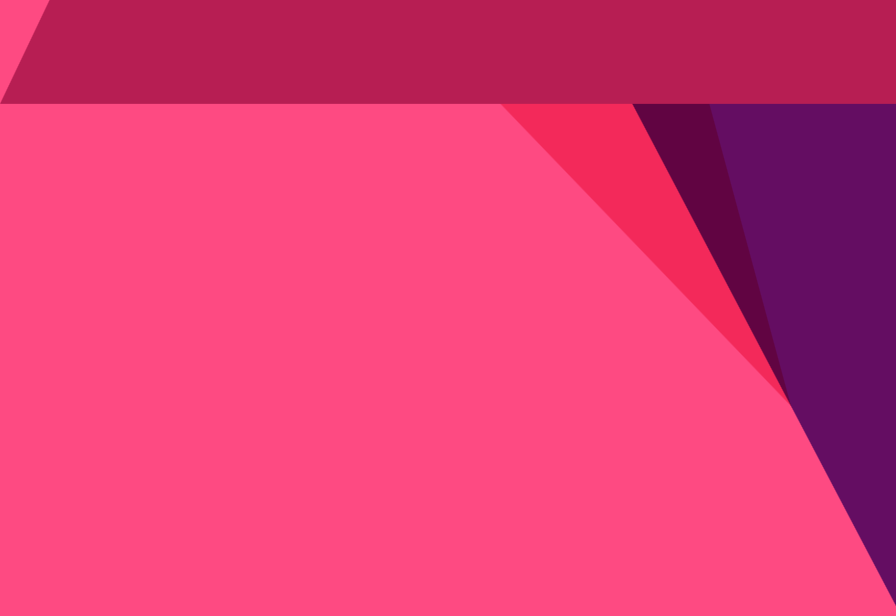
A Shadertoy shader for this background:

```glsl
#define PINK vec3(0.996, 0.290, 0.510)
#define CRIMSON vec3(0.718, 0.118, 0.325)
#define PURPLE vec3(0.392, 0.051, 0.385)
#define SCARLET vec3(0.953, 0.161, 0.353)
#define PLUM vec3(0.380, 0.016, 0.259)
#define BAND_BASE 0.8314
#define FOLD_TIP vec2(0.8828, 0.3409)
#define SCARLET_TOP vec2(0.5586, BAND_BASE)
#define FOLD_TOP vec2(0.7057, BAND_BASE)
#define PLUM_TOP vec2(0.7917, BAND_BASE)
#define BAND_CORNER vec2(0.0553, 1.0)

// Coverage of the positive side of a distance, one pixel soft
float coverage(float dist) {
    return clamp(dist / max(fwidth(dist), 1e-5) + 0.5, 0.0, 1.0);
}

// Coverage of the area to the right of the line through a and b
float rightOf(vec2 p, vec2 a, vec2 b) {
    float lineX = a.x + (p.y - a.y) * (b.x - a.x) / (b.y - a.y);
    return coverage(p.x - lineX);
}

void mainImage(out vec4 fragColor, in vec2 fragCoord) {
    vec2 uv = fragCoord / iResolution.xy;

    // Folded sheets: each line runs through the shared tip
    float scarletSide = rightOf(uv, SCARLET_TOP, FOLD_TIP);
    float foldSide = rightOf(uv, FOLD_TOP, FOLD_TIP);
    float purpleSide = rightOf(uv, PLUM_TOP, FOLD_TIP);
    vec3 color = mix(PINK, SCARLET, scarletSide);
    color = mix(color, mix(PLUM, PURPLE, purpleSide), foldSide);

    // Top band with a slanted left end
    float band = coverage(uv.y - BAND_BASE);
    band *= rightOf(uv, vec2(0.0, BAND_BASE), BAND_CORNER);
    color = mix(color, CRIMSON, band);

    fragColor = vec4(color, 1.0);
}
```
